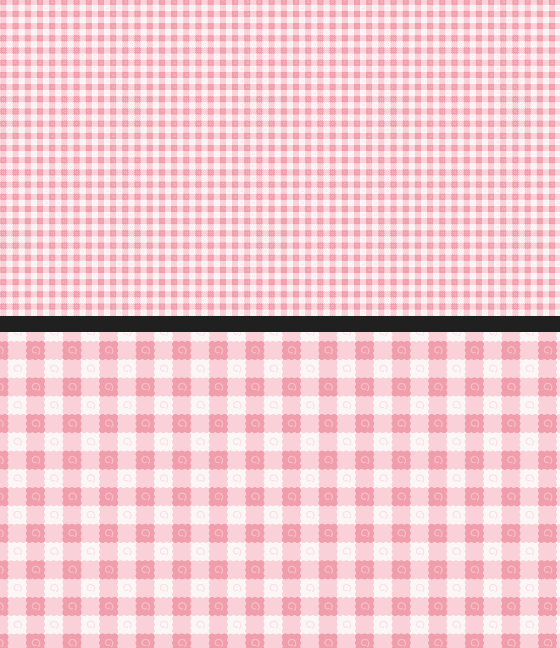
Top: the whole. Bottom: its middle third, enlarged.
This pattern is drawn by a Shadertoy shader. Its source:

```glsl
// Pink gingham: two crossing sets of half-period bands with softly scalloped
// edges, giving white, pale and deep squares. A small open curl, drawn as a
// one-turn spiral, decorates every white and every deep square.

const float TAU = 6.2831853;

// Coverage of repeating bands centred on whole numbers; the edge ripples along the band.
float band(float across, float along, float blur) {
    float offset = abs(fract(across + 0.5) - 0.5);
    float halfWidth = 0.25 + 0.014 * cos(TAU * 6.0 * along);
    return 1.0 - smoothstep(-blur, blur, offset - halfWidth);
}

// Coverage of a one-turn spiral stroke in a unit square centred on zero.
float curl(vec2 p, float blur) {
    float turn = fract(atan(p.y, p.x) / TAU - 0.15);
    float radius = 0.12 + 0.13 * turn;
    float stroke = abs(length(p) - radius) - 0.035;
    return 1.0 - smoothstep(-blur, blur, stroke);
}

void mainImage(out vec4 fragColor, in vec2 fragCoord) {
    // Repeat space, measured down from the top left corner
    vec2 fromTop = vec2(fragCoord.x, iResolution.y - fragCoord.y);
    vec2 q = fromTop / iResolution.y * 25.92 - vec2(0.28, 0.144);
    float pixel = 25.92 / iResolution.y;

    // Crossing bands
    float vertical = band(q.x, q.y, 0.5 * pixel);
    float horizontal = band(q.y, q.x, 0.5 * pixel);

    vec3 white = vec3(0.99, 0.97, 0.97);
    vec3 pale = vec3(0.98, 0.82, 0.85);
    vec3 deep = vec3(0.94, 0.62, 0.67);
    vec3 color = mix(white, pale, max(vertical, horizontal));
    color = mix(color, deep, vertical * horizontal);

    // Curls on the white and deep squares, which share an even parity
    vec2 square = floor(q * 2.0 + 0.5);
    float isDecorated = 1.0 - mod(square.x + square.y, 2.0);
    float ornament = curl(q * 2.0 - square, pixel);
    color = mix(color, pale, 0.6 * isDecorated * ornament);

    fragColor = vec4(color, 1.0);
}
```
